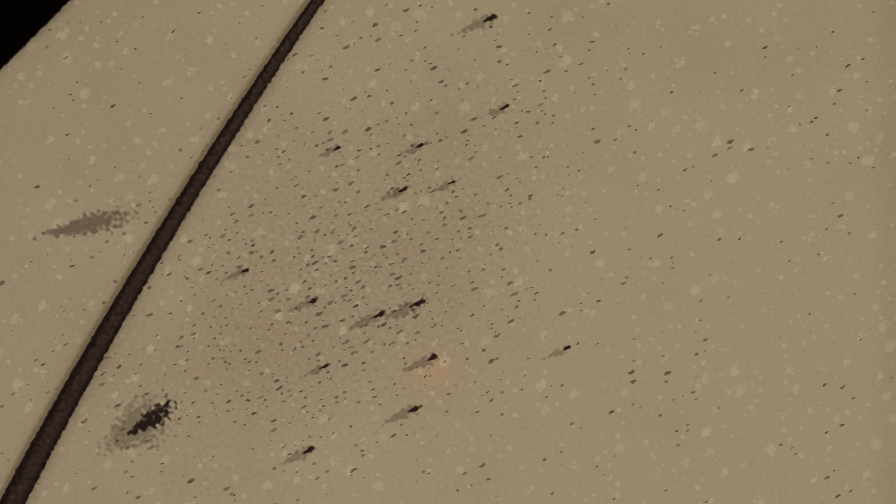
Write a Shadertoy shader that draws this texture.

```glsl
// Weathered tan slab with a slanted dark groove, slanting pits and pale flecks
#define PLASTER vec3(0.595, 0.532, 0.422)
#define SHADE vec3(0.535, 0.468, 0.372)
#define FLECK vec3(0.69, 0.63, 0.52)
#define GROOVE vec3(0.19, 0.14, 0.115)
#define GROOVE_EDGE vec3(0.11, 0.07, 0.06)
#define VOID_COLOR vec3(0.02, 0.008, 0.008)
#define PIT vec3(0.13, 0.09, 0.07)
#define SLANT 0.43
#define GROOVE_BOW 0.021
#define WEAR_CENTER vec2(0.68, 0.46)
#define GRAIN 0.045

const int PIT_COUNT = 15;
// Larger pits: x, y, half length
const vec3 pits[PIT_COUNT] = vec3[PIT_COUNT](
    vec3(0.972, 0.963, 0.018), vec3(0.620, 0.403, 0.015), vec3(0.829, 0.398, 0.020),
    vec3(0.856, 0.289, 0.016), vec3(0.822, 0.188, 0.017), vec3(0.613, 0.106, 0.016),
    vec3(1.123, 0.308, 0.012), vec3(0.644, 0.273, 0.012), vec3(0.752, 0.375, 0.018),
    vec3(0.898, 0.639, 0.012), vec3(0.799, 0.623, 0.013), vec3(0.833, 0.711, 0.012),
    vec3(0.486, 0.463, 0.013), vec3(1.002, 0.787, 0.013), vec3(0.671, 0.706, 0.012));

vec2 hash2(vec2 p) {
    p = vec2(dot(p, vec2(127.1, 311.7)), dot(p, vec2(269.5, 183.3)));
    return fract(sin(p) * 43758.5);
}

float gradientNoise(vec2 p) {
    vec2 i = floor(p), f = fract(p), u = f * f * (3.0 - 2.0 * f), e = vec2(1, 0);
    float a = dot(hash2(i) * 2.0 - 1.0, f);
    float b = dot(hash2(i + e) * 2.0 - 1.0, f - e);
    float c = dot(hash2(i + e.yx) * 2.0 - 1.0, f - e.yx);
    float d = dot(hash2(i + 1.0) * 2.0 - 1.0, f - 1.0);
    return mix(mix(a, b, u.x), mix(c, d, u.x), u.y);
}

vec2 rotate(vec2 p, float angle) {
    float c = cos(angle), s = sin(angle);
    return vec2(c * p.x + s * p.y, c * p.y - s * p.x);
}

// Ragged mark with a blunt head on the right and a thin tail on the left
float streak(vec2 d, vec2 size, float angle, float rough) {
    vec2 q = rotate(d, angle) / size;
    q.y /= mix(0.35, 1.0, smoothstep(-1.0, 0.6, q.x));
    return 1.0 - smoothstep(0.45, 1.15, length(q) + rough);
}

// One jittered spot per cell; density is the chance that a cell is filled
float scatter(vec2 p, vec2 cell, float density, float seed) {
    vec2 id = floor(p / cell), f = fract(p / cell);
    vec2 place = hash2(id + seed), kind = hash2(id + seed + 37.0);
    float radius = mix(0.10, 0.27, kind.y * kind.y);
    float spot = 1.0 - smoothstep(0.5, 1.2, length(f - mix(vec2(0.3), vec2(0.7), place)) / radius);
    return spot * step(kind.x, density) * mix(0.5, 1.0, place.x);
}

void mainImage(out vec4 fragColor, in vec2 fragCoord) {
    vec2 p = fragCoord / iResolution.y;
    float px = 1.0 / iResolution.y;
    vec2 along = rotate(p, SLANT);
    float rough = gradientNoise(p * 110.0);
    float broad = gradientNoise(p * 5.0) + 0.5 * gradientNoise(p * 13.0);

    // Slab tone, darker around the worn patch and on the left
    vec2 w = rotate(p - WEAR_CENTER, 0.7) / vec2(0.40, 0.27);
    float wear = exp(-dot(w, w));
    float shade = 0.55 * wear + 0.35 * smoothstep(0.7, 0.0, p.x) + 0.3 * broad;
    shade += 0.4 * smoothstep(1.71, 1.78, p.x) + 0.2 * smoothstep(0.6, 1.0, p.y);
    vec3 col = mix(PLASTER, SHADE, clamp(shade, 0.0, 1.0));
    float grain = rough + 0.7 * gradientNoise(along * vec2(120.0, 210.0));
    col *= 1.0 + GRAIN * grain * (0.8 + 1.6 * wear);

    // Pale flecks at two scales
    float flecks = scatter(along + 0.012 * rough, vec2(0.052, 0.043), 0.45, 3.0);
    flecks = max(flecks, scatter(rotate(p, -0.6), vec2(0.027, 0.021), 0.28, 11.0));
    col = mix(col, FLECK, 0.55 * flecks);

    // Fine pits, crowded in the worn patch
    float fine = scatter(along + 0.004 * rough, vec2(0.034, 0.014), 0.04 + 0.5 * wear, 19.0);
    float dots = scatter(along, vec2(0.019, 0.013), 0.03 + 0.4 * wear, 29.0);
    col = mix(col, PIT, 0.55 * max(fine, 0.8 * dots));

    // Larger pits with soft trailing stains
    float dark = 0.0, stain = 0.0;
    for (int i = 0; i < PIT_COUNT; i++) {
        vec2 d = p - pits[i].xy;
        float size = pits[i].z;
        dark = max(dark, streak(d, size * vec2(1.0, 0.38), SLANT, 0.8 * rough));
        stain = max(stain, streak(d + size * vec2(1.5, 0.7), size * vec2(2.6, 0.8), SLANT, rough));
    }
    // Gouge at the lower left and smear at the far left
    dark = max(dark, streak(p - vec2(0.295, 0.165), vec2(0.062, 0.022), 0.58, 1.1 * rough));
    stain = max(stain, streak(p - vec2(0.265, 0.150), vec2(0.085, 0.055), 0.6, rough));
    stain = max(stain, 1.5 * streak(p - vec2(0.165, 0.552), vec2(0.105, 0.026), 0.23, rough));
    col = mix(col, PIT, 0.26 * stain);
    col = mix(col, PIT * 0.8, 0.9 * dark);

    // Faint rosy blemish
    col += vec3(0.05, 0.0, -0.01) * exp(-900.0 * dot(p - vec2(0.86, 0.26), p - vec2(0.86, 0.26)));

    // Groove: slightly bowed, narrowing upward, with a lit left rim
    float axis = 0.023 + 0.607 * p.y - 4.0 * GROOVE_BOW * p.y * (1.0 - p.y);
    float side = p.x - axis + 0.004 * rough;
    float halfWidth = mix(0.027, 0.014, p.y);
    float gap = abs(side) - halfWidth;
    float rim = exp(-pow((side + halfWidth + 0.006) / 0.006, 2.0));
    col = mix(col, vec3(0.43, 0.36, 0.24), 0.6 * rim);
    col *= 1.0 - 0.2 * exp(-max(gap, 0.0) * 90.0);
    vec3 inside = mix(GROOVE, GROOVE_EDGE, smoothstep(0.2, 0.9, abs(side / halfWidth - 0.1)));
    inside *= 1.0 + 0.5 * rough;
    col = mix(col, inside, 1.0 - smoothstep(-1.5 * px, 1.5 * px, gap));

    // Black corner beyond the slab
    float corner = (p.x + 1.0 - p.y - 0.139) * 0.707 + 0.003 * rough;
    col *= 1.0 - 0.25 * exp(-max(corner, 0.0) * 140.0);
    col = mix(col, VOID_COLOR, 1.0 - smoothstep(-1.5 * px, 1.5 * px, corner));

    fragColor = vec4(clamp(col, 0.0, 1.0), 1.0);
}
```
